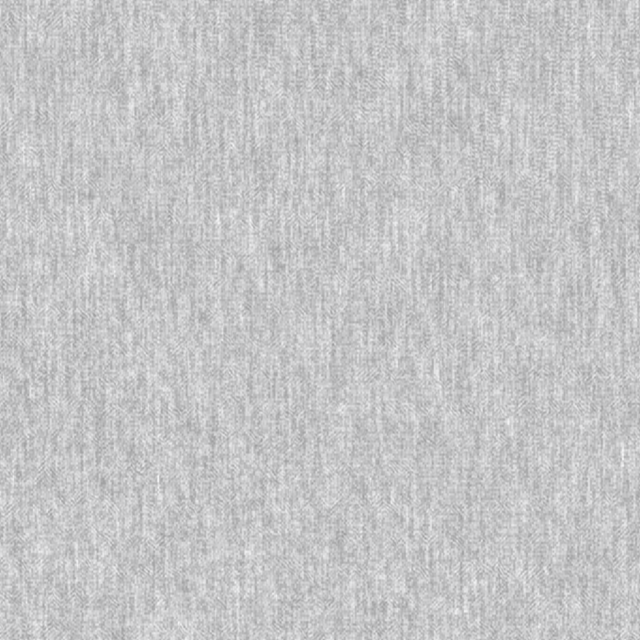
Give the GLSL for this texture, as a WebGL 2 fragment shader.

```glsl
#version 300 es
precision highp float;

uniform vec2 u_resolution;
out vec4 fragColor;

const float TAU = 6.2831853;

// Colour
const vec3 BASE_COLOR = vec3(0.773, 0.774, 0.778);
const vec2 TONE_RANGE = vec2(-0.15, 0.18);

// Cells per canvas, across and up
const vec2 FIBER_FREQ = vec2(250.0, 36.0);
const vec2 SLUB_FREQ = vec2(150.0, 17.0);
const vec2 FLECK_FREQ = vec2(190.0, 44.0);
const vec2 WEFT_FREQ = vec2(45.0, 250.0);
const vec2 GRAIN_FREQ = vec2(340.0, 290.0);
const vec2 CLOUD_FREQ = vec2(14.0, 9.0);

// Strength of each layer
const float FIBER_GAIN = 0.110;
const float SLUB_GAIN = 0.045;
const float FLECK_GAIN = 0.080;
const float WEFT_GAIN = 0.042;
const float GRAIN_GAIN = 0.165;
const float CLOUD_GAIN = 0.010;
const float RIB_GAIN = 0.016;
const float TWILL_GAIN = 0.032;

// Weave
const float RIB_COUNT = 170.0;
const vec2 TWILL_FREQ = vec2(128.0, 130.0);
const float BAND_COUNT = 20.0;

float hash(vec2 p) {
    return fract(sin(dot(p, vec2(127.1, 311.7))) * 43758.5453);
}

// Smooth value noise, centred on zero
float noise(vec2 p) {
    vec2 cell = floor(p);
    vec2 f = fract(p);
    f = f * f * (3.0 - 2.0 * f);
    float low = mix(hash(cell), hash(cell + vec2(1.0, 0.0)), f.x);
    float high = mix(hash(cell + vec2(0.0, 1.0)), hash(cell + vec2(1.0, 1.0)), f.x);
    return mix(low, high, f.y) - 0.5;
}

// Vertical yarns: fine fibres, longer slubs and rare bright flecks
float warp(vec2 uv) {
    float fiber = noise(uv * FIBER_FREQ + 17.0);
    float slub = noise(uv * SLUB_FREQ + 53.0);
    float fleck = smoothstep(0.26, 0.48, noise(uv * FLECK_FREQ + 91.0));
    return FIBER_GAIN * fiber + SLUB_GAIN * slub + FLECK_GAIN * fleck * (0.5 + slub);
}

// Fine ribs, crossed by bands where a broken twill shows through
float weave(vec2 uv) {
    float rib = sin(TAU * RIB_COUNT * uv.x);
    float wander = noise(uv * vec2(16.0, 10.0) + 29.0);
    float band = 0.5 + 0.5 * sin(TAU * (BAND_COUNT * uv.y + 0.5 * wander));
    float slip = 2.5 * noise(uv * vec2(90.0, 60.0) + 43.0);
    vec2 phase = TAU * TWILL_FREQ * uv + slip;
    float lean = smoothstep(-0.15, 0.15, noise(uv * vec2(80.0, 2.0 * BAND_COUNT) + 71.0));
    float twill = mix(sin(phase.x + phase.y), sin(phase.x - phase.y), lean);
    float patchy = 0.5 + noise(uv * vec2(60.0, 45.0) + 5.0);
    return RIB_GAIN * rib * (1.0 - band) + TWILL_GAIN * twill * band * 1.6 * patchy;
}

void main() {
    float size = min(u_resolution.x, u_resolution.y);
    vec2 uv = gl_FragCoord.xy / size;

    // Fade the regular weave when it is too fine to resolve
    float weaveFade = smoothstep(2.0, 3.0, size / RIB_COUNT);

    float tone = warp(uv) + weave(uv) * weaveFade;
    tone += WEFT_GAIN * noise(uv * WEFT_FREQ + 37.0);
    tone += GRAIN_GAIN * noise(uv * GRAIN_FREQ + 11.0);
    tone += CLOUD_GAIN * noise(uv * CLOUD_FREQ + 83.0);

    tone = clamp(tone, TONE_RANGE.x, TONE_RANGE.y);
    fragColor = vec4(BASE_COLOR + tone, 1.0);
}
```
